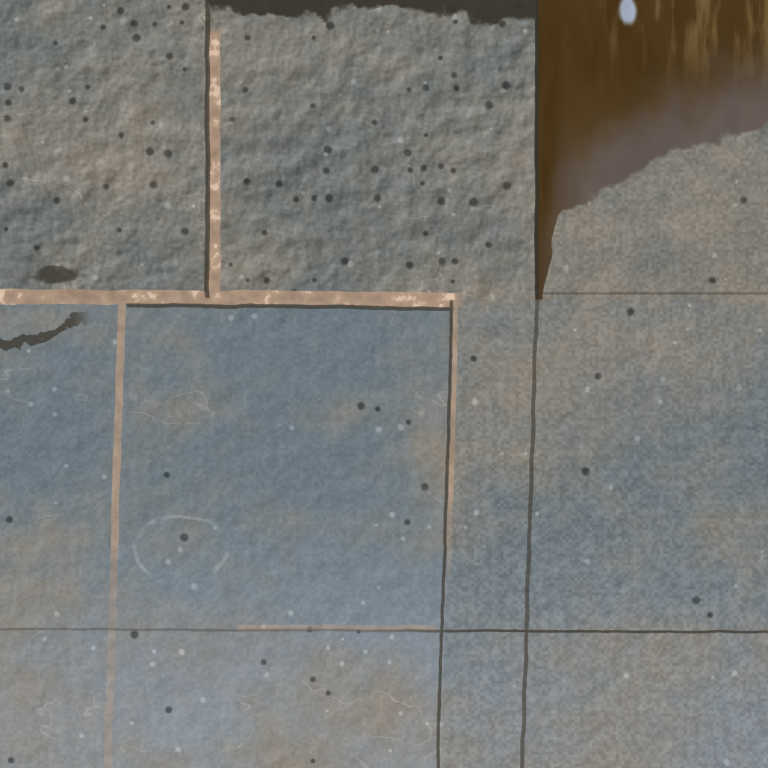
Give the GLSL for this texture, as a Shadertoy shader.

```glsl
#define BLUE_STONE vec3(0.425, 0.475, 0.505)
#define PALE_BLUE vec3(0.545, 0.575, 0.605)
#define MOSS_STONE vec3(0.425, 0.435, 0.42)
#define TAN_STONE vec3(0.56, 0.525, 0.475)
#define MORTAR vec3(0.70, 0.59, 0.50)
#define DARK_GAP vec3(0.22, 0.20, 0.165)
#define WATER_BROWN vec3(0.29, 0.215, 0.11)
#define WATER_MURK vec3(0.39, 0.35, 0.325)
#define SOFT 0.0022
#define LEAN 0.031
#define GRAIN 0.09

float hash(vec2 p) {
    return fract(sin(dot(p, vec2(127.1, 311.7))) * 43758.5453);
}

float noise(vec2 p) {
    vec2 i = floor(p), f = fract(p);
    f = f * f * (3.0 - 2.0 * f);
    return mix(mix(hash(i), hash(i + vec2(1, 0)), f.x),
               mix(hash(i + vec2(0, 1)), hash(i + vec2(1, 1)), f.x), f.y);
}

float fbm(vec2 p) {
    float sum = 0.0, amp = 0.5;
    for (int i = 0; i < 5; i++) {
        sum += amp * noise(p);
        p = mat2(1.6, 1.2, -1.2, 1.6) * p + 7.3;
        amp *= 0.5;
    }
    return sum;
}

float line(float d, float halfWidth) {
    return 1.0 - smoothstep(halfWidth, halfWidth + SOFT, abs(d));
}

float span(float x, float a, float b) {
    return smoothstep(a - SOFT, a + SOFT, x) * (1.0 - smoothstep(b - SOFT, b + SOFT, x));
}

float glow(vec2 p, float x, float y, float rx, float ry) {
    vec2 d = (p - vec2(x, y)) / vec2(rx, ry);
    return exp(-dot(d, d));
}

// Scattered round specks, one chance per cell
float specks(vec2 p, float chance) {
    vec2 id = floor(p), centre = 0.3 + 0.4 * vec2(hash(id + 3.1), hash(id + 8.7));
    float r = 0.1 + 0.18 * hash(id + 5.3);
    return step(hash(id), chance) * (1.0 - smoothstep(r * 0.5, r + 0.1, length(fract(p) - centre)));
}

vec3 stone(vec2 p, float upper, float right) {
    vec2 warp = p + 0.035 * (vec2(fbm(p * 9.0), fbm(p * 9.0 + 20.0)) - 0.5);
    float broad = fbm(warp * vec2(5.0, 7.5) + 2.0), fine = fbm(p * 34.0);
    float rugged = upper * (1.0 - right);

    // Tan stains and blue hollows
    float stain = glow(p, 0.36, 0.51, 0.05, 0.015) + glow(p, 0.43, 0.46, 0.07, 0.035)
                + glow(p, 0.56, 0.43, 0.035, 0.03) + glow(p, 0.23, 0.29, 0.07, 0.04)
                + glow(p, 0.46, 0.31, 0.12, 0.03) + glow(p, 0.49, 0.1, 0.08, 0.06)
                + glow(p, 0.64, 0.56, 0.06, 0.08) + glow(p, 0.04, 0.58, 0.09, 0.025)
                + glow(p, 0.33, 0.65, 0.07, 0.06) + glow(p, 0.4, 0.94, 0.15, 0.06);
    float hollow = glow(p, 0.35, 0.39, 0.12, 0.03) + glow(p, 0.57, 0.75, 0.1, 0.08)
                 + glow(p, 0.02, 0.7, 0.04, 0.06) + glow(p, 0.44, 0.58, 0.18, 0.02)
                 + glow(p, 0.07, 0.47, 0.08, 0.06) + glow(p, 0.49, 0.23, 0.15, 0.03);
    float warm = 0.3 + 0.13 * upper + 0.06 * right + 2.0 * (broad - 0.48) + 0.8 * (fine - 0.48);
    warm = clamp(warm + 0.4 * stain - 0.35 * hollow, 0.0, 1.0);
    vec3 cool = mix(PALE_BLUE, BLUE_STONE, smoothstep(0.02, 0.42, p.y));
    cool = mix(cool, MOSS_STONE, 0.8 * upper + 0.25 * right * (1.0 - upper));
    vec3 col = mix(cool, TAN_STONE, warm * 0.85);

    // Flaked layer edges and rough relief
    float flake = line(broad - 0.53, 0.003) * (1.0 - right);
    float ring = length((p - vec2(0.235, 0.285)) * vec2(1, 1.35)) + 0.05 * (broad - 0.5);
    col += (0.05 * flake + 0.07 * line(ring - 0.05, 0.002)) * smoothstep(0.35, 0.6, fine);
    col += (fbm(p * 45.0 + vec2(0.16, -0.16)) - fbm(p * 45.0)) * mix(0.16, 0.45, rugged);

    // Pits and mineral grain
    col *= 1.0 - 0.4 * specks(p * 48.0, mix(0.015, 0.12, rugged));
    col += 0.12 * specks(p * 62.0 + 23.0, 0.025);
    return col + GRAIN * mix(0.5, 1.0, right) * (noise(p * 260.0) - 0.5);
}

vec3 water(vec2 p, float depth) {
    float ripples = fbm(p * vec2(42, 13)) - 0.5;
    vec3 col = mix(WATER_MURK, WATER_BROWN, smoothstep(0.01, 0.13, depth + 0.08 * ripples));
    col = mix(WATER_BROWN, col, smoothstep(0.66, 0.78, p.x));
    float reeds = smoothstep(0.45, 0.72, fbm(p * vec2(70, 12))) * smoothstep(0.87, 0.98, p.y);
    col += reeds * vec3(0.16, 0.15, 0.12) * smoothstep(0.74, 0.84, p.x);
    float glint = glow(p + 0.01 * ripples, 0.816, 0.985, 0.015, 0.022);
    return mix(col, vec3(0.64, 0.68, 0.75), smoothstep(0.3, 0.7, glint)) + 0.08 * ripples;
}

void mainImage(out vec4 fragColor, in vec2 fragCoord) {
    vec2 p = fragCoord / iResolution.xy;
    float rough = fbm(p * 30.0) - 0.48, chips = fbm(p * 75.0);
    float x = p.x + LEAN * max(0.61 - p.y, 0.0) + 0.004 * rough;
    float midY = p.y - 0.614 + 0.007 * p.x + 0.005 * rough;
    float lowY = p.y - 0.181 + 0.004 * p.x + 0.003 * rough;
    float upper = smoothstep(-SOFT, SOFT, midY), lower = 1.0 - upper;
    float right = smoothstep(0.698, 0.701, x);
    vec3 col = stone(p, upper, max(right, smoothstep(0.592, 0.595, x) * lower));

    // Water pool over the upper right slab
    float shore = 0.73 + 0.42 * (p.x - 0.72) + 0.05 * rough - 0.12 * (1.0 - smoothstep(0.7, 0.735, p.x));
    float depth = p.y - shore;
    col = mix(col, water(p, depth), right * upper * smoothstep(-0.004, 0.006, depth));

    // Pale mortar bands
    float wide = line(midY, 0.0085) * (1.0 - smoothstep(0.59, 0.61, p.x));
    wide = max(wide, line(x - 0.279, 0.007) * span(p.y, 0.615, 0.96));
    float thin = line(x - 0.159, 0.004) * lower * mix(0.35, 0.75, smoothstep(0.2, 0.32, p.y));
    thin = max(thin, line(x - 0.594, 0.0025) * lower * 0.7 * smoothstep(0.18, 0.4, p.y));
    thin = max(thin, line(lowY - 0.003, 0.003) * span(p.x, 0.31, 0.57) * 0.45);
    col = mix(col, MORTAR * (0.8 + 0.4 * chips), max(wide * 0.9, thin));
    col += 0.12 * wide * smoothstep(0.56, 0.68, chips);

    // Dark gaps between the slabs
    float gap = line(x - 0.699, 0.0015) * mix(0.55, 0.95, upper);
    gap = max(gap, line(x - 0.27, 0.002) * upper * 0.7);
    gap = max(gap, line(x - 0.589, 0.001) * lower * 0.65);
    gap = max(gap, line(lowY, 0.0006) * mix(0.3, 0.7, smoothstep(0.45, 0.65, p.x)));
    gap = max(gap, line(midY + 0.011, 0.0015) * span(p.x, 0.165, 0.59) * 0.65);
    gap = max(gap, line(p.y - 0.618, 0.0005) * right * 0.35);
    float topEdge = 0.987 + 0.06 * rough - 0.012 * sin(p.x * 21.0);
    gap = max(gap, smoothstep(-0.004, 0.006, p.y - topEdge) * span(x, 0.268, 0.699) * 0.9);

    // Damp stains along the left edge
    float trail = line(p.y - 0.553 - 0.3 * p.x * smoothstep(0.03, 0.1, p.x) + 0.04 * rough, 0.004);
    gap = max(gap, trail * (1.0 - smoothstep(0.09, 0.125, p.x)) * 0.7);
    float damp = glow(p, 0.075, 0.642, 0.045, 0.014);
    gap = max(gap, smoothstep(0.45, 0.75, damp + 1.5 * rough * sqrt(damp)) * 0.7);
    fragColor = vec4(clamp(mix(col, DARK_GAP, gap), 0.0, 1.0), 1.0);
}
```
